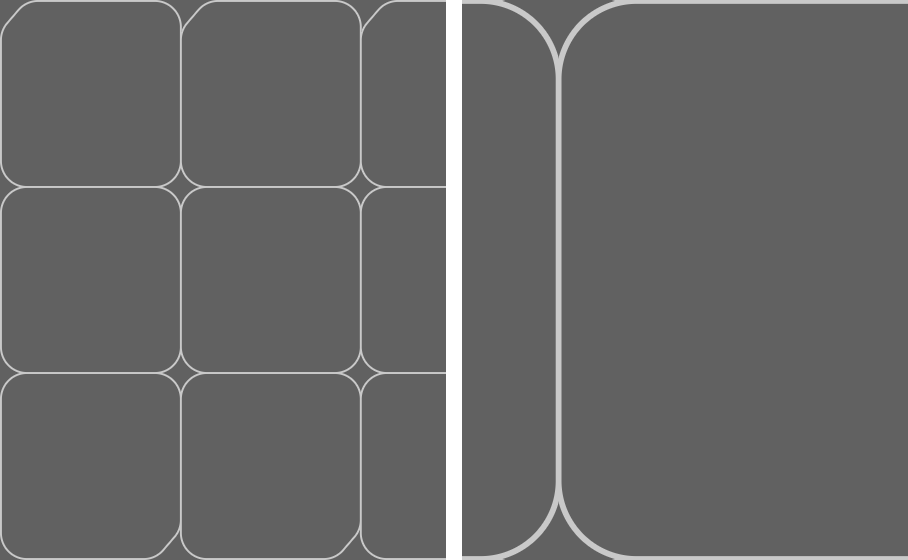
Left, the full canvas; right, a detail of the centre.
A Shadertoy shader for this pattern:

```glsl
// Grid of rounded tiles outlined by thin pale lines on flat grey.
// Each tile is an inner box offset by the corner radius; the top row has
// its upper left corner cut, the bottom row its lower right corner.

const vec2 CANVAS = vec2(614.0, 768.0);   // design units across and down
const vec2 FIRST_CORNER = vec2(1.3, 1.3);
const vec2 TILE = vec2(247.7, 255.13);
const vec2 CUT = vec2(15.5, 18.0);
const float RADIUS = 35.7;
const float HALF_LINE = 1.33;
const int COLUMNS = 3;
const int ROWS = 3;
const vec3 GROUND = vec3(0.38);
const vec3 LINE = vec3(0.79);

float segmentDistance(vec2 p, vec2 a, vec2 b) {
    vec2 pa = p - a, ba = b - a;
    float t = clamp(dot(pa, ba) / max(dot(ba, ba), 1e-6), 0.0, 1.0);
    return length(pa - ba * t);
}

// Signed distance to a quadrant (x < 0, y < 0) whose corner is cut off.
float cutCornerDistance(vec2 q, vec2 cut, vec2 reach) {
    vec2 a = vec2(-cut.x, 0.0);
    vec2 b = vec2(0.0, -cut.y);
    float d = segmentDistance(q, a, b);
    d = min(d, segmentDistance(q, a, vec2(-reach.x, 0.0)));
    d = min(d, segmentDistance(q, b, vec2(0.0, -reach.y)));
    bool inside = max(q.x, q.y) < 0.0 && dot(q - a, cut.yx) <= 0.0;
    return inside ? -d : d;
}

// Distance to the outline of a tile centred at the origin, y down.
float tileOutline(vec2 p, vec2 halfSize, float radius, vec2 cut, int row) {
    bool upperLeft = row == 0 && p.x < 0.0 && p.y < 0.0;
    bool lowerRight = row == ROWS - 1 && p.x > 0.0 && p.y > 0.0;
    vec2 cornerCut = (upperLeft || lowerRight) ? cut : vec2(0.0);
    vec2 inner = halfSize - radius;
    return abs(cutCornerDistance(abs(p) - inner, cornerCut, inner) - radius);
}

void mainImage(out vec4 fragColor, in vec2 fragCoord) {
    vec2 uv = fragCoord / iResolution.xy;
    vec2 p = vec2(uv.x, 1.0 - uv.y) * CANVAS;
    float pixel = CANVAS.y / iResolution.y;

    // Nearest outline of all tiles, so shared edges merge into one line
    float d = CANVAS.y;
    for (int row = 0; row < ROWS; row++) {
        for (int column = 0; column < COLUMNS; column++) {
            vec2 center = FIRST_CORNER + (vec2(column, row) + 0.5) * TILE;
            d = min(d, tileOutline(p - center, 0.5 * TILE, RADIUS, CUT, row));
        }
    }

    float coverage = clamp((HALF_LINE - d) / pixel + 0.5, 0.0, 1.0);
    fragColor = vec4(mix(GROUND, LINE, coverage), 1.0);
}
```
